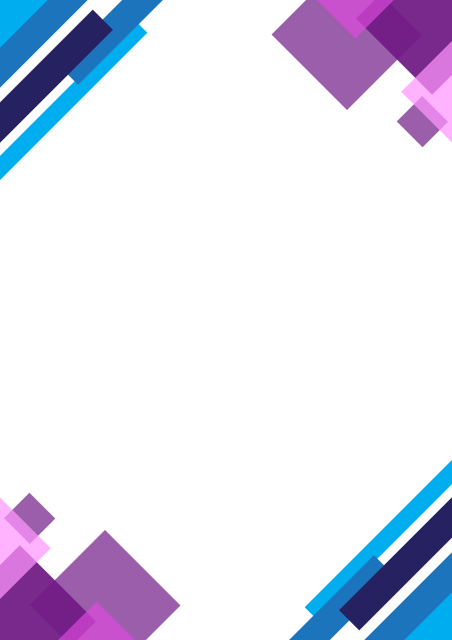
Write a Shadertoy shader that draws this background.

```glsl
// White page framed by diagonal blue bars and translucent purple tiles.
// Every shape is a rectangle in coordinates turned by 45 degrees, and the
// page is folded by a half turn so that opposite corners share their shapes.

const vec3 WHITE    = vec3(1.0);
const vec3 CYAN     = vec3(0.0, 0.682, 0.941);
const vec3 BLUE     = vec3(0.11, 0.459, 0.737);
const vec3 NAVY     = vec3(0.149, 0.133, 0.384);
const vec3 LAVENDER = vec3(0.608, 0.369, 0.667);
const vec3 VIOLET   = vec3(0.439, 0.106, 0.522);
const vec3 MAGENTA  = vec3(0.88, 0.29, 0.87);
const vec3 PINK     = vec3(1.0, 0.584, 1.0);
const float FAR = 2.0; // bound that lies beyond the page

// x: across the bars, away from the corner; y: along the bars
vec2 diagonal(vec2 corner) {
    return vec2(corner.x + corner.y, corner.x - corner.y);
}

// Smooth coverage of the rectangle between two diagonal bounds
float tile(vec2 d, vec2 across, vec2 along, float soft) {
    vec2 lo = vec2(across.x, along.x);
    vec2 hi = vec2(across.y, along.y);
    vec2 inside = clamp(min(d - lo, hi - d) / soft + 0.5, 0.0, 1.0);
    return inside.x * inside.y;
}

vec3 paintBars(vec3 col, vec2 d, float soft) {
    vec2 endless = vec2(-FAR, FAR);
    // Corner wedge
    col = mix(col, BLUE, tile(d, vec2(-FAR, 0.137), endless, soft));
    col = mix(col, CYAN, tile(d, vec2(-FAR, 0.0745), endless, soft));
    // Overlapping bars
    col = mix(col, CYAN, tile(d, vec2(0.2435, 0.2815), vec2(-FAR, 0.179), soft));
    col = mix(col, BLUE, tile(d, vec2(0.191, 0.2545), vec2(-0.0104, FAR), soft));
    return mix(col, NAVY, tile(d, vec2(0.160, 0.223), vec2(-FAR, 0.130), soft));
}

vec3 paintTiles(vec3 col, vec2 d, float soft) {
    // Large and small solid tiles
    col = mix(col, LAVENDER, tile(d, vec2(0.1016, 0.336), vec2(-0.008, 0.228), soft));
    col = mix(col, LAVENDER, tile(d, vec2(0.1966, 0.276), vec2(-0.184, -0.1035), soft));
    // Translucent tiles on top
    col = mix(col, VIOLET, 0.94 * tile(d, vec2(-FAR, 0.179), vec2(-0.117, 0.121), soft));
    col = mix(col, MAGENTA, 0.67 * tile(d, vec2(-FAR, 0.211), vec2(0.091, FAR), soft));
    return mix(col, PINK, 0.72 * tile(d, vec2(-FAR, 0.2227), vec2(-FAR, -0.064), soft));
}

void mainImage(out vec4 fragColor, in vec2 fragCoord) {
    // Page height is one unit
    vec2 page = vec2(iResolution.x / iResolution.y, 1.0);
    vec2 p = fragCoord / iResolution.y;
    float soft = 1.4142 / iResolution.y;

    // Half-turn fold onto the upper half
    if (p.y < 0.5) p = page - p;
    vec2 fromLeft = vec2(p.x, 1.0 - p.y);
    vec2 fromRight = vec2(page.x - p.x, 1.0 - p.y);

    vec3 col = paintBars(WHITE, diagonal(fromLeft), soft);
    col = paintTiles(col, diagonal(fromRight), soft);
    fragColor = vec4(col, 1.0);
}
```
